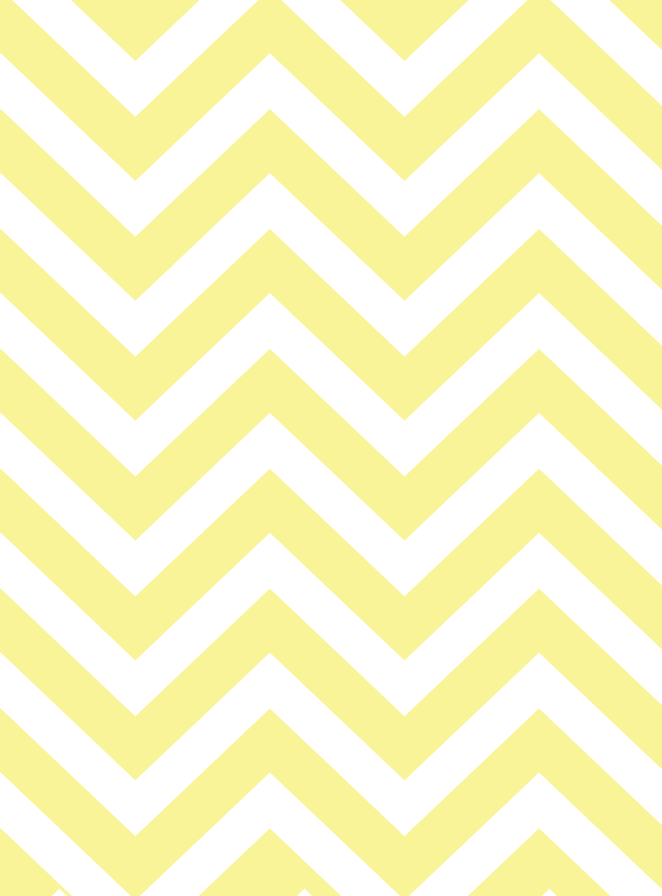
Write a Shadertoy shader that draws this pattern.

```glsl
// Pale yellow and white chevron stripes, with small white notches along the lower edge.

const vec3 YELLOW = vec3(0.98, 0.957, 0.598);
const vec3 WHITE = vec3(1.0);

// All lengths are fractions of the canvas height.
const float SLOPE = 0.949;          // steepness of every slanted edge
const float ZIGZAG_PERIOD = 0.3004; // peak to peak
const float PEAK_X = 0.3012;
const float BAND_SPACING = 0.1338;
const float BAND_WIDTH = 0.0715;    // measured vertically
const float FIRST_BAND = 0.1217;    // top of a band at its peak
const float LAST_BAND = FIRST_BAND + 6.0 * BAND_SPACING;
const float NOTCH_PERIOD = 0.2734;
const float NOTCH_X = 0.0664;
const float NOTCH_TOP = 0.992;

// Horizontal distance to the nearest peak of a repeating row
float peakDistance(float x, float peak, float period) {
    return abs(mod(x - peak + 0.5 * period, period) - 0.5 * period);
}

// Depth below a zigzag line whose peaks touch the top
float zigzagDepth(vec2 p, float peak, float period, float slope) {
    return p.y - slope * peakDistance(p.x, peak, period);
}

// Signed vertical distance to repeated bands, negative inside
float bandDistance(float depth, float top, float width, float spacing) {
    float offset = depth - top - 0.5 * width;
    return abs(mod(offset + 0.5 * spacing, spacing) - 0.5 * spacing) - 0.5 * width;
}

// Antialiased coverage of a signed distance
float coverage(float d, float pixel) {
    return clamp(0.5 - d / pixel, 0.0, 1.0);
}

void mainImage(out vec4 fragColor, in vec2 fragCoord) {
    float pixel = 1.0 / iResolution.y;
    vec2 p = vec2(fragCoord.x, iResolution.y - fragCoord.y) * pixel; // y runs down

    // Chevron bands; the lowest one is filled down to the edge
    float depth = zigzagDepth(p, PEAK_X, ZIGZAG_PERIOD, SLOPE);
    float stripes = bandDistance(depth, FIRST_BAND, BAND_WIDTH, BAND_SPACING);
    stripes = min(stripes, LAST_BAND - depth);

    // Notches cut into the lowest band
    float notches = NOTCH_TOP - zigzagDepth(p, NOTCH_X, NOTCH_PERIOD, SLOPE);
    float d = max(stripes, -notches);

    // Vertical distance to perpendicular distance
    d *= inversesqrt(1.0 + SLOPE * SLOPE);
    fragColor = vec4(mix(WHITE, YELLOW, coverage(d, pixel)), 1.0);
}
```
